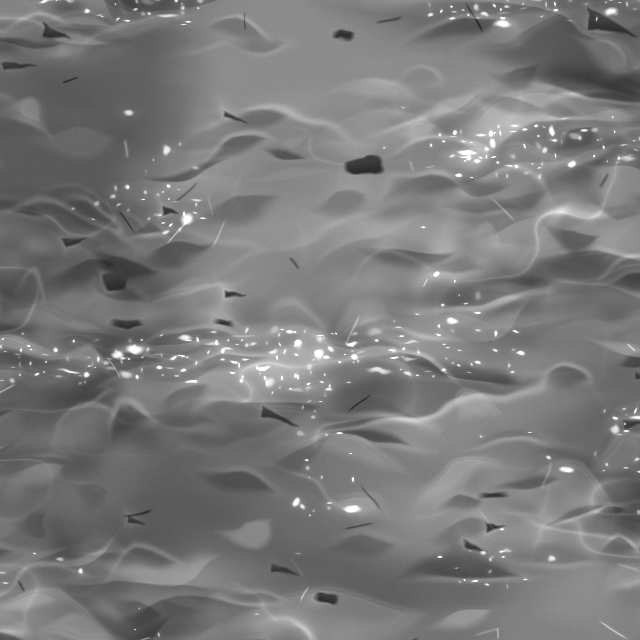
A WebGL 2 fragment shader for this texture:

```glsl
#version 300 es
precision highp float;
uniform vec2 u_resolution;
out vec4 fragColor;

vec4 hash4(vec2 p) {
  vec4 h = fract(p.xyxy * vec4(.1031, .1030, .0973, .1099));
  h += dot(h, h.wzxy + 33.33);
  return fract((h.xxyz + h.yzzw) * h.zywx);
}

float noise(vec2 p) {
  vec2 i = floor(p), f = fract(p);
  f = f * f * f * (f * (f * 6. - 15.) + 10.);
  return mix(mix(hash4(i).x, hash4(i + vec2(1, 0)).x, f.x),
             mix(hash4(i + vec2(0, 1)).x, hash4(i + 1.).x, f.x), f.y);
}

vec2 warp(vec2 p, vec2 freq) {
  return vec2(noise(p * freq + 11.), noise(p * freq + 57.)) - .5;
}

mat2 rotation(float a) {
  return mat2(cos(a), -sin(a), sin(a), cos(a));
}

float roughness(vec2 p) {
  return smoothstep(.35, .7, noise(p * vec2(2.6, 5.) + 23.));
}

// Bent overlapping flakes: crisp on one side, fading on the other
float flakes(float tone, vec2 p, vec2 cell, float seed, float contrast) {
  vec2 home = floor(p / cell);
  for (int j = -1; j <= 1; j++)
  for (int i = -1; i <= 1; i++) {
    vec2 id = home + vec2(i, j);
    vec4 r = hash4(id + seed), s = hash4(id + seed + 37.);
    vec2 center = (id + .25 + .5 * r.yz) * cell;
    if (r.x > .22 + .6 * roughness(center)) continue;
    vec2 halfSize = cell * (.2 + vec2(.42, .3) * s.xy);
    vec2 d = rotation((r.w - .4) * .8) * (p - center) / halfSize;
    d.y += (s.z - .5) * (d.x * d.x - .3);
    float len = length(d);
    float edge = (mix(len, abs(d.x) * .6 + abs(d.y), .5) - 1.) * halfSize.y;
    float side = .5 + .5 * dot(d / max(len, .01), vec2(.4, s.y > .4 ? .9 : -.9));
    float soft = mix(halfSize.y * .6, .0022, smoothstep(.3, .85, side));
    float cover = 1. - smoothstep(-soft, soft, edge);
    tone = mix(tone, mix(tone, .44, .3) + (s.w - .52) * contrast, cover);
    float rim = edge / .005 - .8;
    tone += .16 * s.z * s.z * side * side * exp(-rim * rim);
  }
  return tone;
}

// Dark wedges and rounded pits with a pale halo
float pits(float tone, vec2 p, vec2 cell, float seed, float density) {
  vec2 home = floor(p / cell);
  for (int j = -1; j <= 1; j++)
  for (int i = -1; i <= 1; i++) {
    vec2 id = home + vec2(i, j);
    vec4 r = hash4(id + seed), s = hash4(id + seed + 71.);
    if (r.x > density) continue;
    vec2 d = rotation((r.w - .4) * .8) * (p - (id + .3 + .4 * r.yz) * cell);
    vec2 size = cell * vec2(.14 + .16 * s.x, .09 + .12 * s.y);
    float wedge = max(abs(d.x) - size.x, (abs(d.y + .2 * d.x) - size.y * (.5 - .5 * d.x / size.x)) * .85);
    vec2 k = d / size;
    float pill = (pow(dot(k * k, k * k), .25) - 1.) * size.y;
    float edge = s.z > .45 ? wedge : pill;
    tone += .2 * s.w * exp(-max(edge, 0.) / .006) * smoothstep(.02, -.02, d.x);
    float floorTone = .17 + .08 * smoothstep(-size.y, size.y, d.y);
    tone = mix(tone, floorTone, 1. - smoothstep(-.0025, .0025, edge));
  }
  return tone;
}

// Thin straight scratches and splinters, pale or dark
float scratches(vec2 p, float cell, float seed) {
  float sum = 0.;
  vec2 home = floor(p / cell);
  for (int j = -1; j <= 1; j++)
  for (int i = -1; i <= 1; i++) {
    vec2 id = home + vec2(i, j);
    vec4 r = hash4(id + seed), s = hash4(id + seed + 19.);
    if (r.x > .4) continue;
    vec2 d = rotation(r.w * 3.14) * (p - (id + r.yz) * cell);
    float along = d.x / (cell * (.08 + .2 * s.x));
    float width = .0011 + .0016 * s.y * s.y;
    float line = exp(-d.y * d.y / (width * width)) * (1. - smoothstep(.5, 1., abs(along)));
    sum += line * (s.z < .65 ? .26 * s.w + .04 : -.18);
  }
  return sum;
}

// Charged bright grains gathered in a few clusters
float sparks(vec2 p, vec2 cell, float seed) {
  float sum = 0.;
  vec2 home = floor(p / cell);
  for (int j = -1; j <= 1; j++)
  for (int i = -1; i <= 1; i++) {
    vec2 id = home + vec2(i, j);
    vec4 r = hash4(id + seed), s = hash4(id + seed + 43.);
    vec2 center = (id + r.yz) * cell;
    float cluster = smoothstep(.68, .95, noise(center * vec2(4., 9.) + 91.));
    if (r.x > .36 * cluster + .002) continue;
    float d = length((p - center) / (cell * (.12 + .34 * s.xy * s.xy)));
    sum += (.12 + .5 * s.z) * (1. - smoothstep(.3, 1.3, d)) + .05 * exp(-d * d * .3);
  }
  return sum;
}

void main() {
  vec2 p = gl_FragCoord.xy / u_resolution;
  vec2 q = p + .05 * warp(p, vec2(4., 8.)) + .02 * warp(p + 3., vec2(15., 26.));
  float rough = roughness(p);

  // Broad smooth plates with soft smudges
  float plate = .7 * noise(q * vec2(1.8, 3.6) + 5.) + .3 * noise(q * vec2(4., 11.) + 31.);
  float tone = mix(.365, .535, smoothstep(.34, .68, plate));
  tone += .15 * (noise(q * vec2(9., 19.)) - .5) * (.25 + rough);
  tone += .13 * (noise(q * vec2(22., 36.) + 45.) - .5) * rough;

  // Layered flakes and winding pale ridges
  tone = flakes(tone, q, vec2(.36, .14), 3., .19);
  tone = flakes(tone, q, vec2(.17, .075), 130., .25);
  float ridge = 1. - abs(2. * noise(q * vec2(9., 13.) + 77.) - 1.);
  tone += .2 * pow(ridge, 14.) * rough * noise(p * 12.);
  tone = flakes(tone, q, vec2(.085, .038), 260., .3);

  // Openings, scratches and glints
  vec2 bent = p + .008 * warp(p, vec2(24.)) + .004 * warp(p, vec2(90.));
  tone = pits(tone, bent, vec2(.13, .1), 15., .12);
  tone = pits(tone, bent, vec2(.08, .04), 210., .04);
  tone += scratches(p + .008 * warp(p, vec2(24.)), .11, 8.);
  tone += sparks(bent, vec2(.04, .02), 60.) + sparks(bent, vec2(.014, .01), 340.);

  tone += .015 * (noise(p * 400.) - .5);
  fragColor = vec4(vec3(clamp(tone, .1, 1.)), 1.);
}
```
